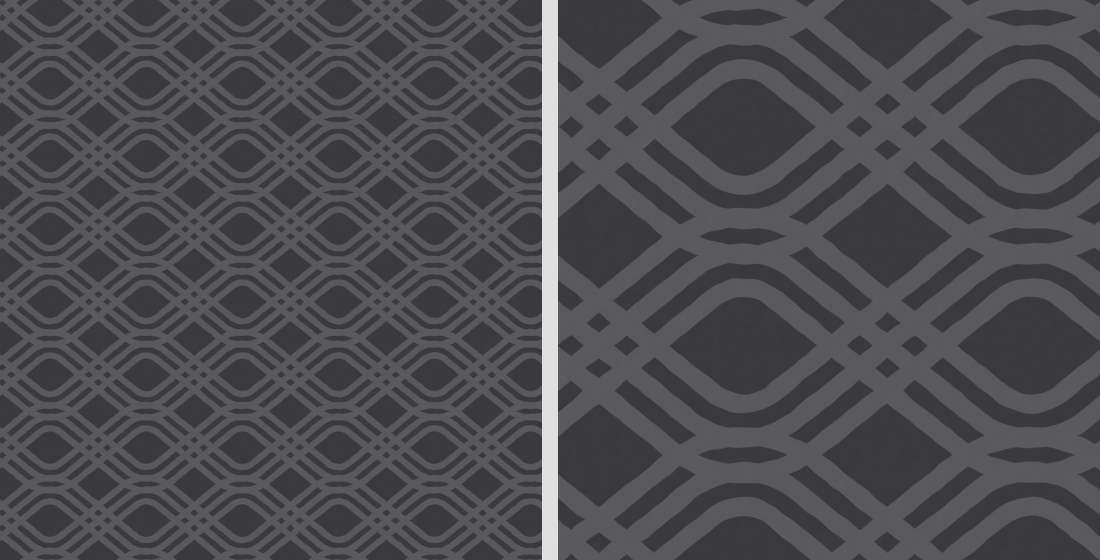
Left, the full canvas; right, a detail of the centre.
Reproduce this pattern procedurally as a Shadertoy shader.

```glsl
// Grey trellis of interlaced triple-line waves forming rounded eyes and diamonds.

float hash(vec2 p) {
    return fract(sin(dot(p, vec2(127.1, 311.7))) * 43758.5453);
}

float valueNoise(vec2 p) {
    vec2 i = floor(p), f = fract(p);
    f = f * f * (3.0 - 2.0 * f);
    return mix(mix(hash(i), hash(i + vec2(1, 0)), f.x),
               mix(hash(i + vec2(0, 1)), hash(i + vec2(1, 1)), f.x), f.y);
}

// Signed distance to a crest: a circular arc that runs into straight slopes.
float crestDistance(vec2 p) {
    vec2 normal = vec2(0.629, 0.777);
    p = vec2(abs(p.x), p.y - 0.045);
    bool onArc = p.x * normal.y < p.y * normal.x;
    return (onArc ? length(p) : dot(p, normal)) - 0.38;
}

// Distance to the nearest of three parallel lines along the crest.
float tripleLine(float d) {
    return abs(d - 0.16 * clamp(round(d / 0.16), -1.0, 1.0));
}

void mainImage(out vec4 fragColor, in vec2 fragCoord) {
    // One unit is the height of a repeat; 7.68 repeats fill the canvas height.
    vec2 p = fragCoord / iResolution.y * 7.68;
    float pixel = 7.68 / iResolution.y;

    // Cell centred on an eye.
    vec2 period = vec2(1.318, 1.0);
    vec2 cell = mod(p - vec2(0.688, 0.54) + 0.5 * period, period) - 0.5 * period;

    // Upright and inverted waves, including those reaching in from rows above and below.
    float d = 1.0;
    for (int row = -1; row <= 1; row++) {
        vec2 q = cell - vec2(0.0, float(row));
        d = min(d, tripleLine(crestDistance(q)));
        d = min(d, tripleLine(crestDistance(vec2(q.x, -q.y))));
    }

    // Slightly uneven line edges.
    d += 0.008 * (valueNoise(p * 18.0) - 0.5);
    float line = 1.0 - smoothstep(-0.8 * pixel, 0.8 * pixel, d - 0.043);

    vec3 color = mix(vec3(0.228, 0.228, 0.236), vec3(0.352, 0.352, 0.36), line);
    color += 0.008 * (valueNoise(p * 40.0) - 0.5);
    fragColor = vec4(color, 1.0);
}
```
